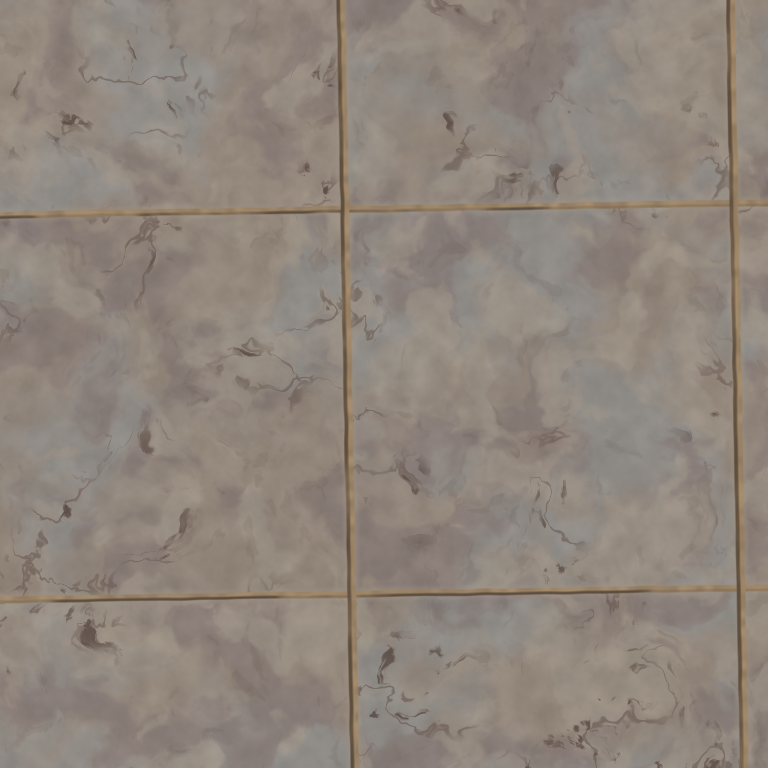
Write a Shadertoy shader that draws this texture.

```glsl
const vec2 PITCH = vec2(0.507, 0.501);        // tile size, two repeats each way
const vec2 CORNER = vec2(0.462, 0.219);       // a crossing of the joints
const vec2 SKEW = vec2(0.018, -0.016);        // slight tilt of the joints
const vec2 JOINT_HALF = vec2(0.0056, 0.0043); // half widths: upright, level
const float SOFTNESS = 0.0013;

const vec3 GREY = vec3(0.560, 0.548, 0.532);
const vec3 BEIGE = vec3(0.575, 0.525, 0.480);
const vec3 MAUVE = vec3(0.520, 0.470, 0.455);
const vec3 CREAM = vec3(0.620, 0.580, 0.530);
const vec3 VEIN = vec3(0.410, 0.345, 0.315);
const vec3 CHIP = vec3(0.330, 0.265, 0.235);
const vec3 GROUT = vec3(0.610, 0.515, 0.395);
const vec3 GRIME = vec3(0.310, 0.250, 0.195);

float hash(vec2 p) {
    vec3 q = fract(vec3(p.xyx) * 0.1031);
    q += dot(q, q.yzx + 33.33);
    return fract((q.x + q.y) * q.z);
}

float noise(vec2 p) {
    vec2 i = floor(p), f = fract(p);
    f = f * f * (3.0 - 2.0 * f);
    return mix(mix(hash(i), hash(i + vec2(1, 0)), f.x),
               mix(hash(i + vec2(0, 1)), hash(i + vec2(1, 1)), f.x), f.y);
}

float fbm(vec2 p) {
    const mat2 turn = mat2(1.6, 1.2, -1.2, 1.6);
    float sum = 0.0, amp = 0.516;
    for (int i = 0; i < 5; i++) {
        sum += amp * noise(p);
        p = turn * p + 17.3;
        amp *= 0.5;
    }
    return sum;
}

// Clouded stone with broken veins and small pits
vec3 stone(vec2 p) {
    vec2 warp = vec2(fbm(p * 9.0), fbm(p * 9.0 + 41.0)) - 0.5;
    vec2 w = p + 0.14 * warp;
    vec3 col = mix(GREY, BEIGE, smoothstep(0.38, 0.62, fbm(w * 6.0)));
    col = mix(col, MAUVE, 0.75 * smoothstep(0.48, 0.66, fbm(w * 13.0 + 7.0)));
    col = mix(col, CREAM, 0.65 * smoothstep(0.50, 0.68, fbm(w * 17.0 + 23.0)));
    col *= 1.0 + 0.16 * (fbm(p * 42.0) - 0.5);

    float worn = smoothstep(0.50, 0.66, fbm(p * 8.0 + 61.0));
    float ridge = abs(fbm(w * 14.0 + 83.0) - 0.5);
    col = mix(col, VEIN, 0.6 * worn * (1.0 - smoothstep(0.004, 0.030, ridge)));
    float pits = smoothstep(0.66, 0.76, fbm(w * vec2(46.0, 34.0) + 97.0));
    return mix(col, CHIP, 0.75 * pits * (0.15 + 0.85 * worn));
}

void mainImage(out vec4 fragColor, in vec2 fragCoord) {
    vec2 p = fragCoord / iResolution.y;
    float soft = max(SOFTNESS, 0.8 / iResolution.y);

    // Tilted grid, with a different piece of stone in each tile
    vec2 q = p + SKEW * p.yx - CORNER;
    vec2 tile = floor(q / PITCH);
    vec2 shift = vec2(hash(tile + 11.0), hash(tile + 29.0)) * 9.0;
    vec3 col = stone(p + shift + 3.0);
    col *= 0.985 + 0.03 * hash(tile + 53.0);

    // Signed distance to the nearest joint, with a slightly uneven edge
    vec2 d = q - PITCH * round(q / PITCH);
    d += 0.0014 * (vec2(noise(p * 38.0), noise(p * 38.0 + 50.0)) - 0.5);
    vec2 edge = abs(d) - JOINT_HALF;

    // Pale worn rim of the tiles
    float rim = 1.0 - smoothstep(0.0, 0.008, min(edge.x, edge.y));
    col = mix(col, CREAM, 0.35 * rim);

    // Sandy grout with grime along the left and lower sides
    vec2 cover = 1.0 - smoothstep(-soft, soft, edge);
    vec2 side = 1.0 - smoothstep(-0.0025, 0.0010, d);
    float upGrime = side.x * (0.55 + 0.45 * smoothstep(0.3, 0.7, fbm(p * vec2(5.0, 14.0))));
    float levelGrime = side.y * (0.25 + 0.75 * smoothstep(0.40, 0.60, fbm(p * vec2(9.0, 5.0) + 31.0)));
    vec3 grout = GROUT * (0.92 + 0.16 * noise(p * 90.0));
    col = mix(col, mix(grout, GRIME, 0.9 * levelGrime), 0.9 * cover.y);
    col = mix(col, mix(grout, GRIME, 0.85 * upGrime), 0.95 * cover.x);

    fragColor = vec4(col, 1.0);
}
```
